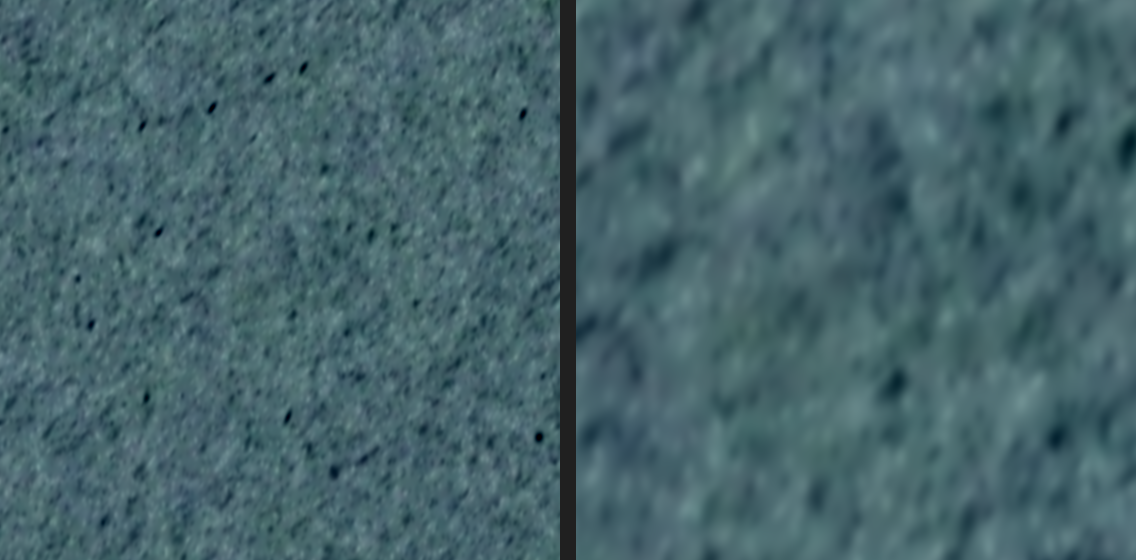
Left, the full canvas; right, a detail of the centre.
This texture is drawn by a Shadertoy shader. Its source:

```glsl
// Draws a rough teal stone surface with slanted soft grains, dark pits and faint colour drift.

const vec3 BASE_COLOUR = vec3(0.282, 0.402, 0.428);
const vec3 TONE_RESPONSE = vec3(1.0, 1.03, 0.93);
const vec3 GREEN_BLUE_SHIFT = vec3(-0.25, 0.45, -0.9);
const vec3 WARM_COOL_SHIFT = vec3(1.0, -0.35, 0.15);
const vec2 GRAIN_AXIS = vec2(0.50, 0.866);
const vec2 FINE_AXIS = vec2(0.20, 0.98);

// Four random values in 0..1 for one cell
vec4 hash4(vec2 cell) {
    vec4 q = fract(cell.xyxy * vec4(0.1031, 0.1030, 0.0973, 0.1099));
    q += dot(q, q.wzxy + 33.33);
    return fract((q.xxyz + q.yzzw) * q.zywx);
}

// Cellular noise: one soft, randomly sheared blob of random sign per cell
float blobNoise(vec2 p, float seed, float shear) {
    vec2 cell = floor(p);
    float sum = 0.0;
    for (int y = -1; y <= 1; y++) {
        for (int x = -1; x <= 1; x++) {
            vec2 id = cell + vec2(x, y);
            vec4 rnd = hash4(id + seed);
            vec2 d = p - id - rnd.xy;
            d.x += shear * (rnd.w - 0.5) * d.y;
            sum += (2.0 * rnd.z - 1.0) * exp(-5.0 * dot(d, d));
        }
    }
    return sum;
}

// Coordinates across and along the grain
vec2 alignTo(vec2 p, vec2 axis) {
    return vec2(dot(p, vec2(axis.y, -axis.x)), dot(p, axis));
}

// Layered sines that bend the grain slightly
vec2 bend(vec2 p, float amount) {
    return p + amount * vec2(sin(9.0 * p.y + 2.0 * sin(5.0 * p.x)),
                             sin(11.0 * p.x + 1.5 * sin(7.0 * p.y)));
}

// Brightness offset from grains of several sizes
float surfaceTone(vec2 p, vec2 g) {
    float grain = blobNoise(g * vec2(62.0, 35.0), 17.0, 0.9);
    float fine = blobNoise(alignTo(p, FINE_AXIS) * vec2(112.0, 68.0), 141.0, 0.8);
    float lumps = blobNoise(g * vec2(24.0, 16.0), 263.0, 0.6);
    float broad = blobNoise(p * 6.0, 389.0, 0.5);
    return 0.116 * (grain - 0.3 * grain * grain)
         + 0.078 * fine + 0.030 * lumps + 0.015 * broad;
}

// Sparse soft pits
float pitDepth(vec2 g) {
    float hollow = max(-blobNoise(g * vec2(50.0, 27.0), 477.0, 0.8) - 0.35, 0.0);
    return hollow * hollow;
}

// Colour drift at patch and speckle scale
vec3 colourDrift(vec2 p) {
    float greenBlue = 0.018 * blobNoise(p * 9.0, 531.0, 0.5)
                    + 0.015 * blobNoise(p * 30.0, 613.0, 0.5);
    float warmCool = 0.009 * blobNoise(p * 13.0, 701.0, 0.5)
                   + 0.014 * blobNoise(p * 42.0, 823.0, 0.5);
    return greenBlue * GREEN_BLUE_SHIFT + warmCool * WARM_COOL_SHIFT;
}

void mainImage(out vec4 fragColor, in vec2 fragCoord) {
    vec2 p = fragCoord / iResolution.y;
    vec2 grainCoord = alignTo(bend(p, 0.012), GRAIN_AXIS);

    float tone = surfaceTone(p, grainCoord) - 0.30 * pitDepth(grainCoord);
    vec3 colour = BASE_COLOUR + tone * TONE_RESPONSE + colourDrift(p);

    fragColor = vec4(clamp(colour, 0.0, 1.0), 1.0);
}
```
